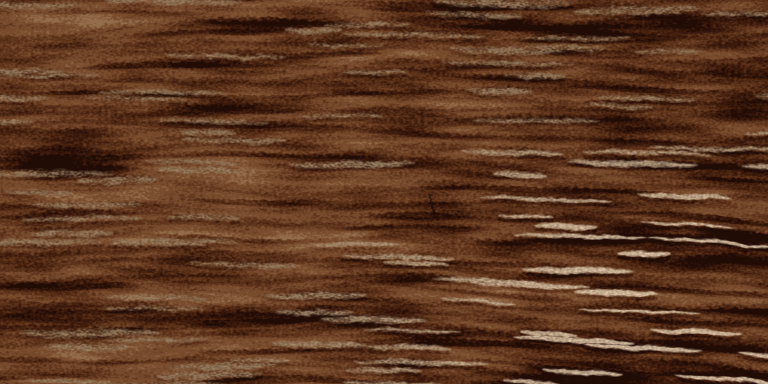
This texture is drawn by a WebGL 2 fragment shader. Its source:

```glsl
#version 300 es
precision highp float;

uniform vec2 u_resolution;
out vec4 fragColor;

float hash(vec2 p) {
    vec3 q = fract(p.xyx * vec3(0.1031, 0.1030, 0.0973));
    q += dot(q, q.yzx + 33.33);
    return fract((q.x + q.y) * q.z);
}

float cornerSlope(vec2 cell, vec2 offset) {
    float angle = 6.2832 * hash(cell);
    return dot(vec2(cos(angle), sin(angle)), offset);
}

float gradientNoise(vec2 p) {
    vec2 i = floor(p), f = p - i;
    vec2 u = f * f * f * (f * (f * 6.0 - 15.0) + 10.0);
    vec2 e = vec2(1.0, 0.0);
    float low = mix(cornerSlope(i, f), cornerSlope(i + e, f - e), u.x);
    float high = mix(cornerSlope(i + e.yx, f - e.yx), cornerSlope(i + 1.0, f - 1.0), u.x);
    return 1.4 * mix(low, high, u.y);
}

vec3 woodColor(float tone) {
    vec3 c = mix(vec3(0.13, 0.045, 0.02), vec3(0.24, 0.105, 0.045), smoothstep(0.0, 0.28, tone));
    c = mix(c, vec3(0.36, 0.195, 0.10), smoothstep(0.24, 0.52, tone));
    c = mix(c, vec3(0.47, 0.295, 0.175), smoothstep(0.48, 0.78, tone));
    return mix(c, vec3(0.58, 0.43, 0.30), smoothstep(0.78, 1.15, tone));
}

// One layer of scattered pores: x is the pale fill, y the shadow beside it
vec2 poreLayer(vec2 p, float layer, float crisp) {
    vec2 size = vec2(0.42, 0.05);
    p.y += layer * 0.0173;
    float row = floor(p.y / size.y);
    p.x += size.x * hash(vec2(row + 40.0, layer * 17.0 + 3.0));
    vec2 cell = vec2(floor(p.x / size.x), row);
    vec2 local = p - (cell + 0.5) * size;
    vec2 seed = cell + vec2(50.0 + layer * 31.0, 70.0 + layer * 13.0);
    float present = step(hash(seed), 0.34);

    float halfLength = mix(0.07, 0.19, hash(seed + 5.3));
    float along = local.x / halfLength;
    float taper = sqrt(max(1.0 - along * along, 0.0));
    float center = 0.018 * (hash(seed + 9.7) - 0.5);
    center += 0.005 * gradientNoise(vec2(p.x * 14.0, seed.y * 3.7));
    float thickness = mix(0.004, 0.0095, hash(seed + 2.1)) * mix(1.0, 0.8, crisp) * taper;
    float ragged = gradientNoise(p * vec2(55.0, 130.0) + layer * 9.0);
    thickness += 0.005 * ragged * mix(1.0, 0.5, crisp) * taper;

    float soft = mix(0.0045, 0.002, crisp) + 0.5 / u_resolution.y;
    float fill = 1.0 - smoothstep(-soft, soft, abs(local.y - center) - thickness);
    float shade = 1.0 - smoothstep(0.0, 0.007, abs(local.y - center + 0.010) - 0.3 * thickness);
    return present * vec2(fill, shade) * smoothstep(0.0, 0.45, taper);
}

void main() {
    vec2 p = gl_FragCoord.xy / u_resolution.y;

    // Grain bends gently downward toward the lower right
    vec2 q = p;
    float bend = max(p.x - 0.6, 0.0);
    q.y += 0.035 * bend * bend * (1.0 - p.y);
    q.y += 0.012 * gradientNoise(p * vec2(1.8, 4.0) + 7.0);
    float glare = smoothstep(0.5, 1.7, p.x) * smoothstep(0.85, 0.35, p.y);

    // Broad bands, streaks and fibres
    float fuzz = gradientNoise(p * vec2(75.0, 120.0) + 3.0);
    vec2 fibre = q + vec2(0.0, 0.003 * fuzz);
    float tone = 0.53 + 0.36 * gradientNoise(fibre * vec2(1.1, 9.0) + 20.0);
    tone += 0.42 * gradientNoise(fibre * vec2(2.8, 25.0) + 41.0);
    tone += 0.30 * gradientNoise(fibre * vec2(7.0, 58.0) + 63.0);
    tone += 0.07 * exp(-3.0 * dot(p - vec2(0.8, 0.4), p - vec2(0.8, 0.4)));
    tone -= 0.10 * smoothstep(1.2, 2.0, p.x);

    // Thin dark veins
    float vein = gradientNoise(fibre * vec2(2.3, 38.0) + 87.0);
    tone -= 0.34 * smoothstep(0.12, 0.5, vein);

    // Fine surface grain
    float speck = gradientNoise(p * vec2(125.0, 190.0) + 11.0);
    tone += 0.13 * fuzz + 0.17 * speck;

    // Pale pores with shadowed lower lips
    vec2 pores = vec2(0.0);
    for (int i = 0; i < 3; i++) {
        pores = max(pores, poreLayer(q, float(i), glare));
    }
    tone -= pores.y * (1.0 - pores.x) * mix(0.12, 0.30, glare);
    vec3 color = woodColor(tone);

    float patchy = smoothstep(-0.55, 0.35, gradientNoise(p * vec2(22.0, 60.0) + 29.0) + 0.5 * speck);
    vec3 pale = mix(vec3(0.56, 0.46, 0.35), vec3(0.82, 0.73, 0.62), glare);
    pale *= 1.0 + 0.16 * speck + 0.08 * fuzz;
    color = mix(color, pale, pores.x * mix(0.35 + 0.5 * patchy, 0.92, glare));

    // Short hairline scratch across the grain
    vec2 scratch = p - vec2(1.125, 0.465);
    float hair = abs(scratch.x + 0.22 * scratch.y + 0.003 * fuzz);
    float nick = (1.0 - smoothstep(0.001, 0.005, hair)) * (1.0 - smoothstep(0.02, 0.04, abs(scratch.y)));
    color *= 1.0 - 0.45 * nick;

    fragColor = vec4(clamp(color, 0.0, 1.0), 1.0);
}
```
